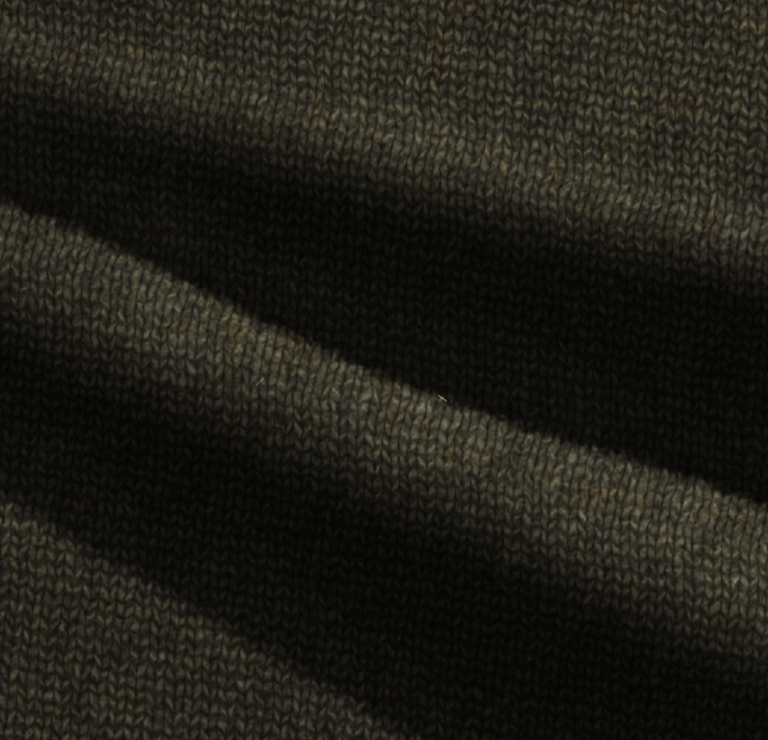
This texture is drawn by a WebGL 1 fragment shader. Its source:

```glsl
precision highp float;
// Dark olive stockinette knit lying in diagonal folds under raking light.

uniform vec2 u_resolution;

const float COLUMNS = 42.0;      // stitch columns across the width
const float ROWS = 55.0;         // stitch rows over the same length
const float LEAN = 0.08;         // sideways lean of the columns
const float CREST_LEAN = 0.16;   // extra lean where the cloth rolls over
const float ROW_SLOPE = 0.16;    // downward drift of the rows
const float V_DEPTH = 1.05;      // steepness of the two stitch legs
const float WOBBLE = 0.010;      // broad unevenness of the knitting
const float FRIZZ = 0.0045;      // fine unevenness of the yarn
const float FUZZ = 0.009;        // raggedness of the shadow edges
const float SHADE = 0.046;       // light left inside the folds
const vec3 OLIVE = vec3(1.0, 0.94, 0.71);
const vec3 OCHRE = vec3(1.08, 0.94, 0.64);
const vec3 GREY = vec3(0.98, 0.94, 0.77);

float hash(vec2 p) {
  vec3 q = fract(vec3(p.xyx) * 0.1031);
  q += dot(q, q.yzx + 33.33);
  return fract((q.x + q.y) * q.z);
}

float noise(vec2 p) {
  vec2 i = floor(p);
  vec2 f = fract(p);
  f = f * f * (3.0 - 2.0 * f);
  float near = mix(hash(i), hash(i + vec2(1.0, 0.0)), f.x);
  float far = mix(hash(i + vec2(0.0, 1.0)), hash(i + vec2(1.0, 1.0)), f.x);
  return mix(near, far, f.y);
}

float fbm(vec2 p) {
  float sum = 0.0;
  float gain = 0.5;
  for (int i = 0; i < 3; i++) {
    sum += gain * noise(p);
    p = p * 2.03 + 7.1;
    gain *= 0.5;
  }
  return sum / 0.875;
}

// Fold lines: depth below the top edge for a given x.
float upperCrest(float x) { return 0.040 + 0.264 * x; }
float upperFalloff(float x) { return 0.125 + 0.245 * x; }
float middleEdge(float x) {
  float bend = 0.013 * sin(6.2832 * (x - 0.25)) * smoothstep(0.0, 0.13, x);
  return 0.268 + 0.47 * x - 0.045 * x * x + bend;
}
float middleFalloff(float x) { return 0.420 + 0.475 * x; }
float lowerEdge(float x) { return 0.665 + 0.61 * x; }

// Broad illumination of the cloth.
float foldLight(float x, float y, float fray) {
  float crest = y - upperCrest(x);
  float edge = y - middleEdge(x) + fray;
  float last = y - lowerEdge(x) + fray;

  float top = mix(0.105, 0.165, smoothstep(-0.05, 0.5, x - 0.6 * y));
  top += 0.045 * exp(-pow((crest - 0.012) / 0.042, 2.0));
  top *= 1.0 - smoothstep(-0.075, 0.065, y - upperFalloff(x));

  float band = mix(0.155, 0.205, smoothstep(0.0, 0.3, x));
  band *= smoothstep(-0.006, 0.018, edge);
  band *= 1.0 - smoothstep(-0.11, 0.075, y - middleFalloff(x));

  float base = 0.125 * smoothstep(-0.016, 0.030, last);
  float bounce = 0.028 * exp(-pow((edge + 0.06) / 0.06, 2.0)) * (1.0 - 0.6 * x);
  bounce += 0.020 * exp(-pow((last + 0.03) / 0.08, 2.0));
  return SHADE + top + band + base + bounce;
}

// Short loose hair, given by its two ends.
float hair(vec2 p, vec2 a, vec2 b) {
  vec2 d = b - a;
  float along = clamp(dot(p - a, d) / dot(d, d), 0.0, 1.0);
  return 1.0 - smoothstep(0.0004, 0.0020, length(p - a - d * along));
}

void main() {
  vec2 uv = gl_FragCoord.xy / u_resolution;
  float x = uv.x;
  float y = 1.0 - uv.y;
  vec2 p = vec2(x, y * u_resolution.y / u_resolution.x);

  // Knit coordinates, bent over the crests.
  vec2 drift = vec2(fbm(p * 17.0), fbm(p * 17.0 + 40.0)) - 0.5;
  vec2 frizz = vec2(noise(p * 105.0), noise(p * 105.0 + 60.0)) - 0.5;
  float fromEdge = y - middleEdge(x) - 0.03;
  float fromCrest = y - upperCrest(x) - 0.02;
  float rollEdge = exp(-pow(fromEdge / 0.07, 2.0));
  float rollCrest = exp(-pow(fromCrest / 0.05, 2.0));
  float roll = clamp(rollEdge + 0.8 * rollCrest, 0.0, 1.0);
  vec2 knit = p + vec2(LEAN * p.y, -ROW_SLOPE * p.x) + WOBBLE * drift + FRIZZ * frizz;
  knit.x += CREST_LEAN * (fromEdge * rollEdge + fromCrest * rollCrest);
  float column = knit.x * COLUMNS;
  float side = abs(fract(column) - 0.5);
  float row = knit.y * ROWS + side * V_DEPTH;
  vec2 cell = vec2(floor(column * 2.0), floor(row));

  // Two rounded legs per stitch, parted by dark grooves.
  float leg = 0.5 - 0.5 * cos(6.2832 * row);
  float groove = smoothstep(-0.08, 0.20, side) * (1.0 - smoothstep(0.32, 0.58, side));
  float stitch = groove * mix(0.25 + 0.75 * leg, 0.85, 0.45 * roll);
  float fibre = noise(vec2(column * 4.0, row * 4.0));
  float grain = noise(p * 260.0);
  float relief = 0.50 + 0.86 * stitch;
  relief *= 0.86 + 0.28 * hash(cell);
  relief *= 0.60 + 0.34 * fibre + 0.46 * grain;

  // Light, yarn colour and stray hairs.
  float fray = FUZZ * (noise(p * 75.0) + noise(p * 190.0) - 1.0);
  float light = foldLight(x, y, fray) * (0.85 + 0.30 * fbm(p * 9.0 + 3.0));
  vec3 yarn = mix(OLIVE, GREY, noise(p * 42.0));
  yarn = mix(yarn, OCHRE, 0.6 * smoothstep(0.62, 0.95, noise(p * 58.0 + 11.0)));
  vec3 color = yarn * light * relief;
  float strays = hair(p, vec2(0.571, 0.515), vec2(0.581, 0.522));
  strays += 0.5 * hair(p, vec2(0.334, 0.501), vec2(0.343, 0.493));
  color += 0.30 * strays * GREY;
  gl_FragColor = vec4(color, 1.0);
}
```
